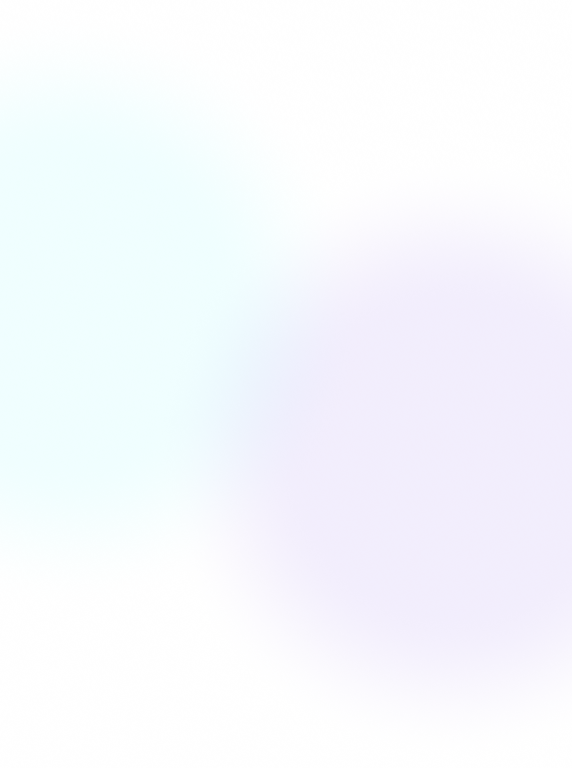
Give the GLSL for this background, as a WebGL 2 fragment shader.

```glsl
#version 300 es
precision highp float;

uniform vec2 u_resolution;
out vec4 fragColor;

// Soft disc: 1 in the middle, fading to 0 across a wide blurred rim
float softDisc(vec2 p, vec2 center, float radius, float blur) {
    return 1.0 - smoothstep(radius - blur, radius + blur, length(p - center));
}

// Sine hash used to dither the faint gradients
float hash(vec2 p) {
    return fract(sin(dot(p, vec2(12.9898, 78.233))) * 43758.5453);
}

void main() {
    // Height is one unit, x is centred on the canvas
    vec2 p = (gl_FragCoord.xy - vec2(0.5 * u_resolution.x, 0.0)) / u_resolution.y;

    vec3 white = vec3(0.998);
    vec3 cyanTint = vec3(0.942, 0.998, 1.0);
    vec3 lilacTint = vec3(0.951, 0.934, 0.992);

    float cyanGlow = softDisc(p, vec2(-0.288, 0.598), 0.292, 0.098);
    float lilacGlow = softDisc(p, vec2(0.221, 0.403), 0.294, 0.098);

    // Multiplied tints deepen to pale blue where the glows overlap
    vec3 color = white;
    color *= mix(vec3(1.0), cyanTint, cyanGlow);
    color *= mix(vec3(1.0), lilacTint, lilacGlow);

    // Dither below one colour step to avoid banding
    color += (hash(gl_FragCoord.xy) - 0.5) / 255.0;

    fragColor = vec4(color, 1.0);
}
```
